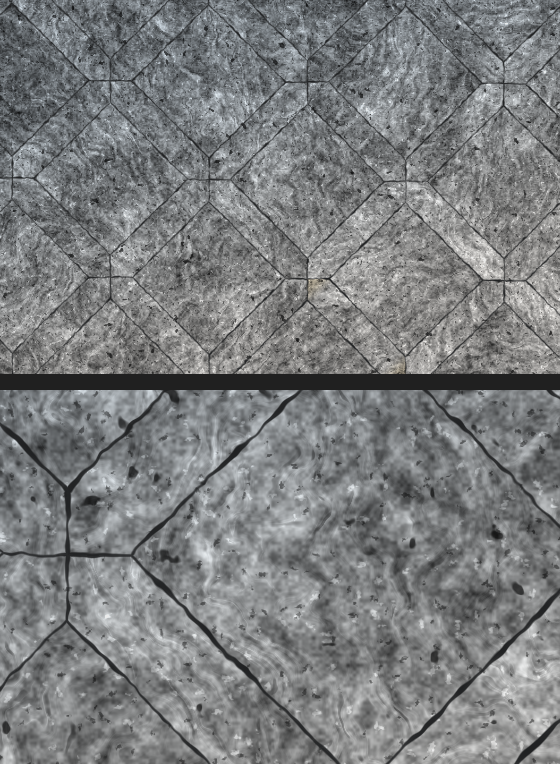
Top, the full canvas; bottom, a detail of the centre.
Give the GLSL for this texture, as a Shadertoy shader.

```glsl
// Paving of diagonal square slabs framed by narrow strips with mitred ends.
// A 45 degree grid gives slabs and joints; warped, stretched noise gives each
// stone its own flow grain, with gritty pores, pits and pale specks on top.

float hash(vec2 p) {
    return fract(sin(dot(p, vec2(127.1, 311.7))) * 43758.5);
}

vec2 hash2(vec2 p) {
    return vec2(hash(p), hash(p + 19.7));
}

float noise(vec2 p) {
    vec2 i = floor(p), f = fract(p);
    f = f * f * (3.0 - 2.0 * f);
    return mix(mix(hash(i), hash(i + vec2(1, 0)), f.x),
               mix(hash(i + vec2(0, 1)), hash(i + vec2(1, 1)), f.x), f.y);
}

float fbm(vec2 p) {
    float sum = 0.0, amp = 0.5;
    for (int i = 0; i < 5; i++) {
        sum += amp * noise(p);
        p = mat2(1.6, 1.2, -1.2, 1.6) * p + 7.3;
        amp *= 0.5;
    }
    return sum / 0.97;
}

mat2 rotation(float a) {
    return mat2(cos(a), sin(a), -sin(a), cos(a));
}

// Coverage of ragged spots, at most one per grid cell
float spots(vec2 p, float density, float radius, float soft) {
    vec2 cell = floor(p);
    float cover = 0.0;
    for (int y = -1; y <= 1; y++)
    for (int x = -1; x <= 1; x++) {
        vec2 c = cell + vec2(x, y), r = hash2(c);
        vec2 d = rotation(r.x * 6.3) * (p - c - r) * vec2(0.7, 1.4);
        float size = radius * (0.2 + 0.8 * hash(c + 5.1));
        float edge = length(d) + radius * 1.3 * (noise(p * 9.0) - 0.5);
        cover = max(cover, step(hash(c + 3.3), density)
                * (1.0 - smoothstep(size - soft, size + soft, edge)));
    }
    return cover;
}

void mainImage(out vec4 fragColor, in vec2 fragCoord) {
    vec2 uv = fragCoord / iResolution.y;
    float px = 1.0 / iResolution.y;

    // Diagonal grid with its corners on the joint crossings, slightly tilted
    vec2 q = uv - vec2(0.5586, 0.5195);
    q.y += 0.008 * q.x;
    q += 0.003 * (vec2(noise(uv * 16.0), noise(uv * 16.0 + 40.0)) - 0.5);
    q += 0.003 * (vec2(noise(uv * 110.0), noise(uv * 110.0 + 40.0)) - 0.5);
    q /= 0.263;
    vec2 grid = 0.5 * vec2(q.x + q.y, q.x - q.y);
    vec2 cell = floor(grid), f = fract(grid) - 0.5, a = abs(f);

    // Slab outline, and mitres running from slab corners to the crossing
    float m = max(a.x, a.y);
    float mitre = max(abs(a.x - a.y) * 0.707, 0.39 - m);
    float joint = min(abs(m - 0.39), mitre) * 0.372;

    // One id per stone; a strip is shared by the two cells beside it
    vec2 id = 2.0 * cell;
    bool strip = m > 0.39;
    if (strip) id += a.x > a.y ? vec2(sign(f.x), 0) : vec2(0, sign(f.y));
    vec2 seed = hash2(id + 0.37);

    // Flow grain: swirl the plane, then stretch it along the stone's bedding
    vec2 p = rotation(seed.x * 3.14) * uv + seed * 9.0;
    p += 0.11 * (vec2(fbm(p * 8.0), fbm(p * 8.0 + 31.0)) - 0.5);
    p += 0.02 * (vec2(noise(p * 40.0), noise(p * 40.0 + 17.0)) - 0.5);
    float grain = fbm(p * vec2(26.0, 85.0));
    float vein = pow(1.0 - abs(2.0 * fbm(p * vec2(16.0, 60.0) + 50.0) - 1.0), 10.0);
    float blotch = fbm(uv * 8.0 + seed * 20.0);
    float grit = 0.6 * noise(uv * 330.0) + 0.6 * noise(uv * 190.0 + 8.0)
               + 0.5 * noise(uv * 95.0 + 3.0) - 0.85;

    float tone = 0.485 + 0.50 * (grain - 0.5) + 0.30 * (blotch - 0.5);
    tone += 0.12 * vein * smoothstep(0.4, 0.65, blotch) + 0.27 * grit;
    tone += 0.08 * (seed.y - 0.5) + (strip ? 0.025 : 0.0);
    tone += 0.12 * (0.5 - uv.y) + 0.03 * (uv.x - 0.75);

    // Pale inclusions, then open pores along the grain and scattered pits
    tone += 0.20 * spots(uv * 62.0, 0.35, 0.20, 0.10);
    tone += 0.16 * spots(uv * 20.0 + 4.0, 0.22, 0.26, 0.12) * (0.3 + grain);
    float pores = smoothstep(0.70, 0.90, noise(p * vec2(75.0, 150.0) + 5.0));
    float pits = 0.35 * pores * smoothstep(0.4, 0.6, fbm(uv * 14.0 + 70.0));
    pits = max(pits, 0.60 * spots(uv * 75.0 + 11.0, 0.35, 0.19, 0.10));
    pits = max(pits, 0.85 * spots(uv * 24.0 + 2.0, 0.22, 0.15, 0.05));
    tone *= 1.0 - 0.75 * pits;

    // Cool light above, warm below, rust at the ends of a few strips
    vec3 color = tone * mix(vec3(1.01, 1.0, 0.985), vec3(0.95, 1.0, 1.04),
                            smoothstep(0.1, 1.1, uv.y + 0.3 - 0.3 * uv.x));
    float rust = strip ? step(0.8, seed.x) * smoothstep(0.34, 0.46, min(a.x, a.y)) : 0.0;
    color *= mix(vec3(1), vec3(1.04, 0.97, 0.82), rust * 0.7);

    // Chipped, pale arris beside a dark joint of uneven width
    float wear = noise(uv * 55.0 + 60.0);
    color += 0.05 * wear * (1.0 - smoothstep(0.003, 0.010, joint));
    float width = 0.0009 + 0.0021 * wear * wear;
    float gap = 1.0 - smoothstep(width - px, width + px, joint);
    color = mix(color, vec3(0.12, 0.125, 0.13), gap * (0.75 + 0.25 * wear));

    fragColor = vec4(clamp(color, 0.05, 0.92), 1.0);
}
```
